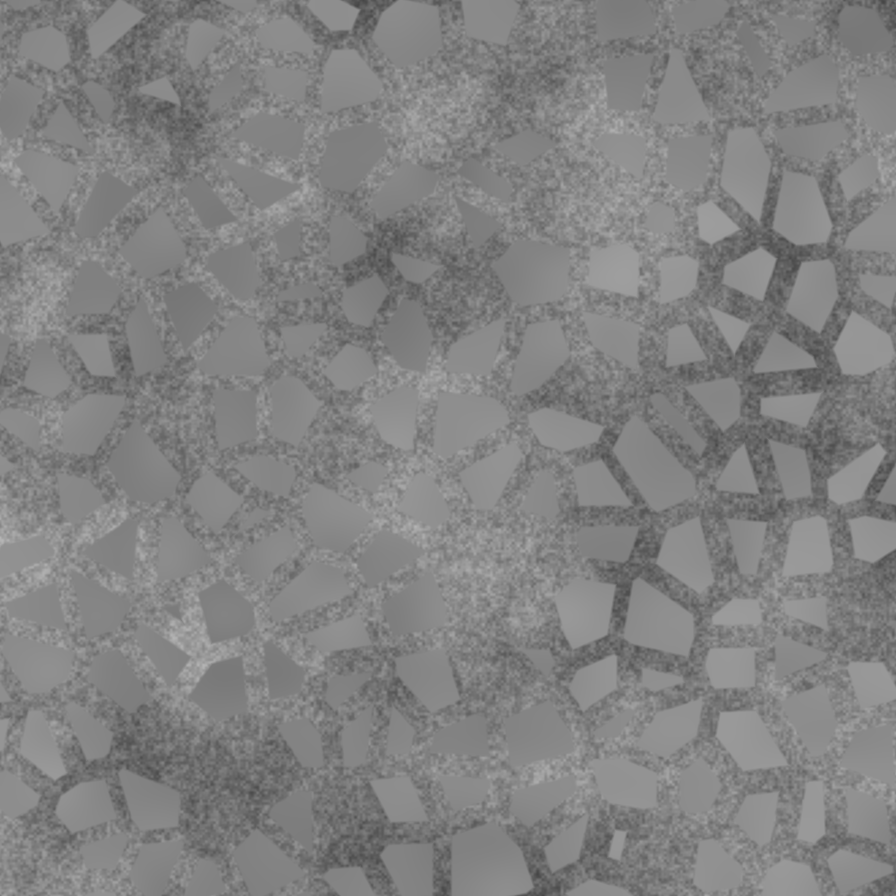
Reproduce this texture procedurally as a three.js fragment shader.

```glsl
#define CHIP_GRID 14.0
#define CHIP_JITTER 0.92
#define CHIP_SHARE 0.86
#define MIN_INSET 0.10
#define MAX_INSET 0.24
#define EDGE_SOFTNESS 0.03
#define CHIP_GRAY 0.535
#define MATRIX_GRAY 0.484
#define CLOUD_SCALE 7.0
#define CLOUD_CONTRAST 0.42
#define GRAIN_SCALE 330.0
#define GRAIN_CONTRAST 0.22

varying vec2 vUv;

// Sine-free hashes
float hash1(vec2 p) {
  vec3 q = fract(p.xyx * 0.1031);
  q += dot(q, q.yzx + 33.33);
  return fract((q.x + q.y) * q.z);
}

vec2 hash2(vec2 p) {
  return vec2(hash1(p + 17.0), hash1(p + 71.0));
}

// Smooth value noise
float noise(vec2 p) {
  vec2 cell = floor(p);
  vec2 f = fract(p);
  vec2 u = f * f * (3.0 - 2.0 * f);
  float low = mix(hash1(cell), hash1(cell + vec2(1.0, 0.0)), u.x);
  float high = mix(hash1(cell + vec2(0.0, 1.0)), hash1(cell + 1.0), u.x);
  return mix(low, high, u.y);
}

// Layered noise, normalised to 0..1
float clouds(vec2 p) {
  float sum = 0.0;
  float total = 0.0;
  float weight = 1.0;
  mat2 turn = mat2(0.8, 0.6, -0.6, 0.8);
  for (int i = 0; i < 5; i++) {
    sum += weight * noise(p);
    total += weight;
    weight *= 0.65;
    p = turn * p * 2.03 + 19.7;
  }
  return sum / total;
}

vec2 seedPoint(vec2 cell) {
  return cell + 0.5 + (hash2(cell) - 0.5) * CHIP_JITTER;
}

// Voronoi: distance to the cell border in x, id of the cell in yz
vec3 voronoi(vec2 p) {
  vec2 home = floor(p);
  vec2 id = home;
  vec2 toSeed = vec2(0.0);
  float nearest = 8.0;
  for (int y = -1; y <= 1; y++) {
    for (int x = -1; x <= 1; x++) {
      vec2 cell = home + vec2(float(x), float(y));
      vec2 d = seedPoint(cell) - p;
      if (dot(d, d) < nearest) {
        nearest = dot(d, d);
        toSeed = d;
        id = cell;
      }
    }
  }
  float border = 8.0;
  for (int y = -2; y <= 2; y++) {
    for (int x = -2; x <= 2; x++) {
      vec2 d = seedPoint(id + vec2(float(x), float(y))) - p;
      vec2 gap = d - toSeed;
      if (dot(gap, gap) > 0.00001) {
        border = min(border, dot(0.5 * (toSeed + d), normalize(gap)));
      }
    }
  }
  return vec3(border, id);
}

// Cloudy, grainy binder between the chips
float matrixGray(vec2 uv) {
  float cloud = clouds(uv * CLOUD_SCALE + 40.0) - 0.5;
  float grain = 0.5 * (noise(uv * GRAIN_SCALE) + noise(uv.yx * GRAIN_SCALE * 0.55 + 90.0)) - 0.5;
  return MATRIX_GRAY + CLOUD_CONTRAST * cloud + GRAIN_CONTRAST * grain;
}

// Smooth chip tone: broad drift, soft inner shading, own brightness
float chipGray(vec2 uv, vec2 id) {
  float drift = noise(uv * 4.0 + 5.0) - 0.5;
  float shading = noise(uv * 16.0 + 60.0) - 0.5;
  float own = hash1(id + 131.0) - 0.5;
  return CHIP_GRAY + 0.11 * drift + 0.06 * shading + 0.05 * own;
}

void main() {
  vec3 cell = voronoi(vUv * CHIP_GRID + 3.0);
  vec2 id = cell.yz;

  // Each chip is its cell pulled in by a random inset; some are left out
  float inset = mix(MIN_INSET, MAX_INSET, hash1(id + 211.0));
  float present = step(hash1(id + 307.0), CHIP_SHARE);
  float chip = present * smoothstep(-EDGE_SOFTNESS, EDGE_SOFTNESS, cell.x - inset);

  float gray = mix(matrixGray(vUv), chipGray(vUv, id), chip);
  gl_FragColor = vec4(vec3(gray), 1.0);
}
```
